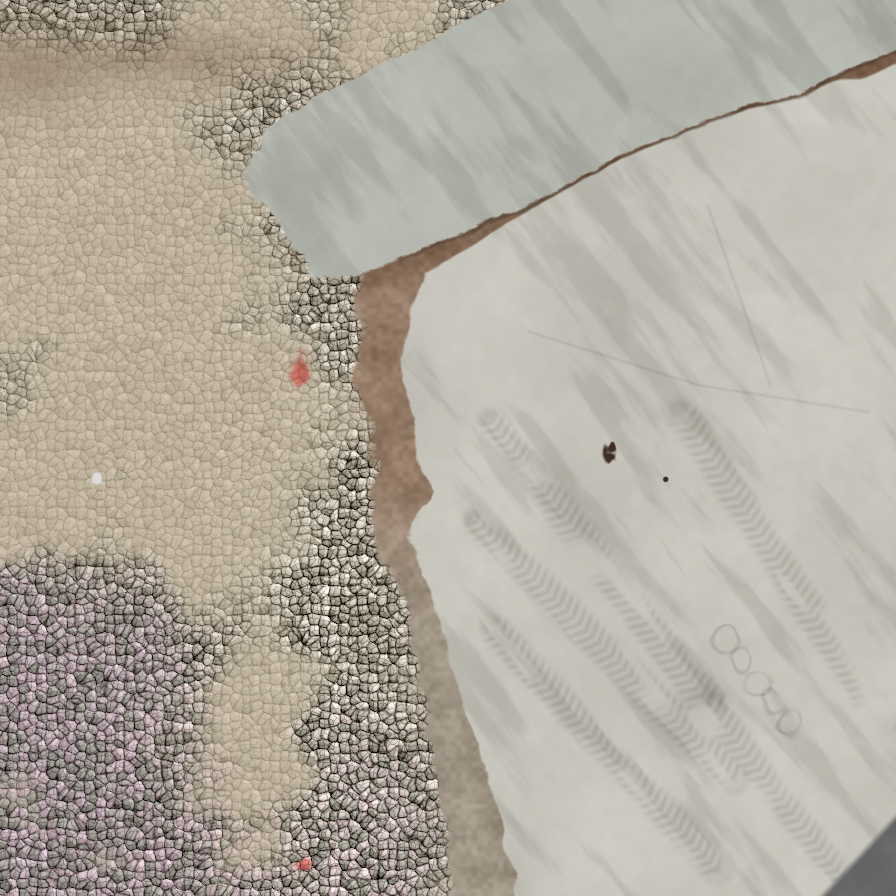
This texture is drawn by a Shadertoy shader. Its source:

```glsl
// Aerial view of gravel meeting two worn concrete slabs, split by an earthy crack.

float hash(vec2 p) {
    vec3 q = fract(vec3(p.xyx) * 0.1031);
    q += dot(q, q.yzx + 33.33);
    return fract((q.x + q.y) * q.z);
}

float noise(vec2 p) {
    vec2 i = floor(p), f = fract(p);
    f = f * f * (3.0 - 2.0 * f);
    return mix(mix(hash(i), hash(i + vec2(1, 0)), f.x),
               mix(hash(i + vec2(0, 1)), hash(i + vec2(1, 1)), f.x), f.y);
}

float fbm(vec2 p) {
    float sum = 0.0;
    for (float amp = 0.5; amp > 0.03; amp *= 0.5) {
        sum += amp * noise(p);
        p = mat2(1.6, 1.2, -1.2, 1.6) * p + 7.3;
    }
    return sum;
}

// Boundary sampled at evenly spaced knots
float profile(float k[8], float t) {
    t = clamp(t, 0.0, 6.999);
    return mix(k[int(t)], k[int(t) + 1], fract(t));
}

// Distance to a segment in x, position along it in y
vec2 segment(vec2 p, vec4 s) {
    vec2 d = s.zw - s.xy;
    float h = clamp(dot(p - s.xy, d) / dot(d, d), 0.0, 1.0);
    return vec2(length(p - s.xy - d * h), h * length(d));
}

float blob(vec2 p, float x, float y, float rx, float ry) {
    vec2 d = (p - vec2(x, y)) / vec2(rx, ry);
    return exp(-dot(d, d));
}

float fade(float width, float d) { return 1.0 - smoothstep(0.0, width, d); }
float edge(float d) { return smoothstep(-0.002, 0.002, d); }

// Offset to the stone in xy, gap width in z, identity in w
vec4 pebbles(vec2 p) {
    vec4 stone = vec4(9);
    float second = 9.0;
    for (int k = 0; k < 9; k++) {
        vec2 c = floor(p) + vec2(k % 3 - 1, k / 3 - 1);
        vec2 d = c + 0.1 + 0.8 * vec2(hash(c), hash(c + 91.7)) - p;
        float r = length(d), near = length(stone.xy);
        second = min(second, max(r, near));
        if (r < near) stone = vec4(d, 0, hash(c + 37.1));
    }
    stone.z = second - length(stone.xy);
    return stone;
}

vec3 gravel(vec2 p) {
    float patches = fbm(p * 7.0 + 3.0);
    float violet = 1.0 - smoothstep(0.2, 0.62, p.y + p.x * 0.8 + patches * 0.5 - 0.25);
    float pale = blob(p, 0.36, 0.3, 0.13, 0.38);
    float sand = smoothstep(0.42, 0.68, patches + 0.35 * blob(p, 0.17, 0.68, 0.13, 0.28) - violet * 0.2);
    float soil = blob(p, 0.2, 0.935, 0.13, 0.035) + blob(p, 0.02, 0.92, 0.08, 0.05);
    vec3 col = mix(vec3(0.63, 0.6, 0.54), vec3(0.6, 0.57, 0.56), violet);
    col = mix(col, vec3(0.69, 0.67, 0.62), pale * 0.8);
    col = mix(col, vec3(0.71, 0.66, 0.57), sand * 0.8);
    col = mix(col, vec3(0.53, 0.46, 0.38), soil * 0.65);

    // Stones lit from one side, with dark gaps
    p += 0.004 * noise(p * 90.0);
    vec4 big = pebbles(p * 92.0), small = pebbles(p * 165.0);
    float lit = 0.16 * big.w - dot(big.xy, vec2(0.13, 0.22)) - 0.29 * fade(0.3, big.z);
    lit += 0.14 * small.w - 0.16 * fade(0.3, small.z) - 0.14;
    col += 0.07 + lit * (1.0 - 0.75 * sand) * (1.0 - 0.5 * soil) * (1.0 + 0.35 * pale);
    col += vec3(0.02, -0.015, 0.015) * violet * (big.w * 2.0 - 0.6);

    // Red fragments and one white stone
    float red = blob(p, 0.337, 0.589, 0.012, 0.022) + blob(p, 0.341, 0.036, 0.011, 0.008);
    col.gb *= 1.0 - 0.42 * smoothstep(0.25, 0.7, red * (0.6 + 0.6 * big.w));
    return mix(col, vec3(0.86), smoothstep(0.4, 0.7, blob(p, 0.11, 0.468, 0.007, 0.009)));
}

vec3 concrete(vec2 p, float upper) {
    vec2 q = mat2(0.62, 0.78, -0.78, 0.62) * p;
    float cloud = fbm(p * 9.0);
    vec3 col = mix(vec3(0.775, 0.768, 0.728), vec3(0.715, 0.725, 0.69), upper);
    col += 0.1 * (cloud - 0.48) + 0.03 * (fbm(p * 75.0) - 0.5);
    col -= 0.06 * smoothstep(0.48, 0.68, fbm(q * vec2(7, 42)));

    // Tyre tracks with tread bars
    vec4 tracks[5] = vec4[5](vec4(0.547, 0.531, 0.79, 0.215), vec4(0.79, 0.215, 0.94, 0.02),
        vec4(0.53, 0.42, 0.82, 0.13), vec4(0.76, 0.54, 1, 0.17), vec4(0.55, 0.3, 0.8, 0.03));
    float worn = smoothstep(0.1, 0.45, noise(q * vec2(18, 70))) * (1.0 - upper);
    for (int i = 0; i < 5; i++) {
        vec2 s = segment(p, tracks[i]);
        float band = 1.0 - smoothstep(0.011, 0.023, s.x + 0.012 * (cloud - 0.5));
        col -= 0.08 * band * worn * (0.65 + 0.35 * sin(s.y * 620.0 + s.x * 260.0));
    }

    // Scratches, scuff rings and debris
    float scratch = min(segment(p, vec4(0.59, 0.63, 0.78, 0.57)).x, segment(p, vec4(0.78, 0.57, 0.97, 0.54)).x);
    col -= 0.05 * fade(0.003, min(scratch, segment(p, vec4(0.79, 0.77, 0.86, 0.57)).x));
    for (float i = 0.0; i < 5.0; i++) {
        vec2 d = p - vec2(0.81, 0.285) - i * vec2(0.018, -0.023);
        col -= 0.1 * fade(0.004, abs(length(d) - 0.019 + 0.012 * noise(p * 70.0))) * noise(p * 55.0);
    }
    float debris = blob(p, 0.681, 0.495, 0.01, 0.014) * (0.55 + 0.9 * noise(p * 190.0));
    debris = max(debris, blob(p, 0.743, 0.465, 0.004, 0.004));
    return mix(col, vec3(0.25, 0.18, 0.16), smoothstep(0.4, 0.75, debris));
}

void mainImage(out vec4 fragColor, in vec2 fragCoord) {
    vec2 p = fragCoord / iResolution.xy;
    float rough = fbm(p * 38.0) - 0.48, wobble = 0.022 * rough;
    // Outlines
    float mainLeft = profile(float[8](0.579, 0.552, 0.521, 0.494, 0.458, 0.466, 0.446, 0.474), p.y * 10.0);
    mainLeft += 0.018 * blob(p, p.x, 0.45, 1.0, 0.026);
    float dirtLeft = profile(float[8](0.508, 0.491, 0.474, 0.455, 0.423, 0.411, 0.398, 0.408), p.y * 10.0);
    float upperLeft = profile(float[8](0.39, 0.34, 0.307, 0.277, 0.285, 0.37, 0.47, 0.56), p.y * 20.0 - 13.0);
    float crack = profile(float[8](0.69, 0.694, 0.736, 0.777, 0.831, 0.873, 0.9, 0.945), p.x * 10.0 - 3.0);
    float gap = 0.031 - 0.026 * smoothstep(0.46, 0.62, p.x) + 0.012 * smoothstep(0.93, 0.97, p.x);
    float above = p.y - crack + wobble * 0.6;
    float upper = edge(min(above, (p.x - upperLeft) * 0.7 + wobble));
    float lower = edge(min(p.x - mainLeft + wobble * 0.7, wobble * 0.4 - above - gap));
    // Layers
    vec3 earth = mix(vec3(0.62, 0.575, 0.515), vec3(0.575, 0.475, 0.395), smoothstep(0.28, 0.5, p.y));
    earth += 0.16 * rough + 0.08 * (noise(p * 170.0) - 0.5) - 0.1 * fade(0.025, abs(above + 0.008));
    vec3 col = mix(gravel(p), earth, edge((p.x - dirtLeft + wobble * 1.5) * 0.4) * edge(-above));
    col = mix(col, concrete(p, step(0.0, above)), max(upper, lower));
    col *= 1.0 - 0.22 * fade(0.004, abs(above + 0.003)) * smoothstep(0.42, 0.48, p.x);
    // Corner shadow
    col = mix(col, vec3(0.4 + 0.08 * rough), edge(((p.x - 0.918) * 0.73 - p.y * 0.68) * 0.4));
    fragColor = vec4(clamp(col, 0.0, 1.0), 1.0);
}
```
